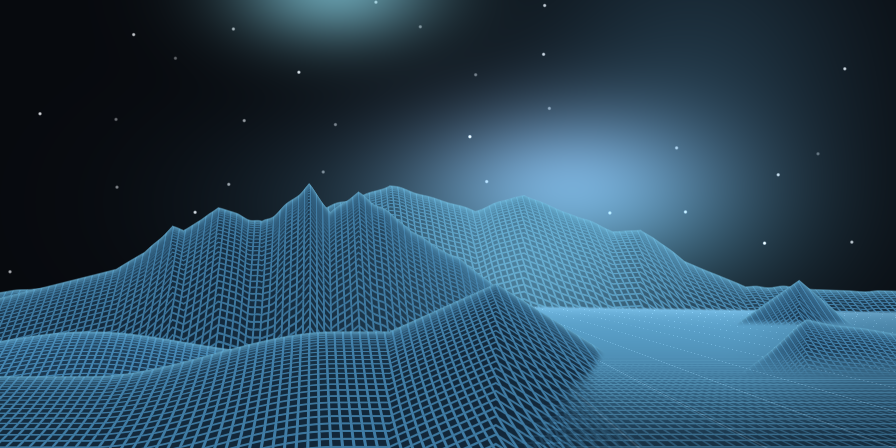
Give the GLSL for this background, as a WebGL 2 fragment shader.

```glsl
#version 300 es
precision highp float;
// Wireframe mountains and a bright plain under a glowing, starry night sky.

uniform vec2 u_resolution;
out vec4 outColor;

// Colours
const vec3 NIGHT = vec3(0.028, 0.038, 0.055);
const vec3 DUSK = vec3(0.09, 0.16, 0.20);
const vec3 TEAL_GLOW = vec3(0.36, 0.56, 0.60);
const vec3 PALE_GLOW = vec3(0.29, 0.36, 0.45);
const vec3 LOW_GLOW = vec3(0.13, 0.25, 0.29);
const vec3 DEEP = vec3(0.06, 0.13, 0.19);
const vec3 HAZE = vec3(0.33, 0.55, 0.67);
const vec3 WIRE = vec3(0.31, 0.60, 0.79);
const vec3 BRIGHT_WIRE = vec3(0.50, 0.81, 0.94);

// Layout, in canvas heights
const vec2 HAZE_CENTRE = vec2(1.20, 0.43);
const vec2 VANISHING = vec2(1.0, 0.37);
const float FAN_CENTRE = 0.7;
const float STAR_CELL = 0.16;
const float STAR_RADIUS = 0.0038;
const float WIRE_WIDTH = 0.13;
const float ROUGHNESS = 0.012;

float hash(vec2 p) {
  vec3 q = fract(p.xyx * 0.1031);
  q += dot(q, q.yzx + 33.33);
  return fract((q.x + q.y) * q.z);
}

float noise(float x) {
  float i = floor(x);
  return mix(hash(vec2(i, 7.0)), hash(vec2(i + 1.0, 7.0)), smoothstep(0.0, 1.0, x - i));
}

float glow(vec2 p, vec2 centre, vec2 radius) {
  vec2 q = (p - centre) / radius;
  return exp(-dot(q, q));
}

// Peak with a separate slope on each side
float tent(float x, float centre, float top, float left, float right) {
  return top - max((centre - x) * left, (x - centre) * right);
}

// Antialiased unit-spaced lines; dense lines fade to their mean
float wires(float c) {
  float f = fwidth(c);
  float d = abs(fract(c) - 0.5);
  float line = 1.0 - smoothstep(max(WIRE_WIDTH - f * 0.5, 0.0), WIRE_WIDTH + f * 0.6, d);
  return mix(line, 0.5, smoothstep(0.3, 0.8, f));
}

float backCrest(float x) {
  float h = max(tent(x, 0.87, 0.586, 0.35, 0.30), tent(x, 1.17, 0.567, 0.35, 0.42));
  h = max(h, tent(x, 1.43, 0.49, 0.10, 0.75));
  h = max(h, tent(x, 1.69, 0.362, 0.10, 0.04));
  return h + ROUGHNESS * 0.6 * (noise(x * 28.0) - 0.5);
}

float mainCrest(float x) {
  float h = max(tent(x, 0.69, 0.586, 0.80, 1.3), tent(x, 0.80, 0.568, 0.70, 0.66));
  h = max(h, tent(x, 0.487, 0.536, 0.60, 0.35));
  h = max(h, tent(x, 0.385, 0.497, 0.95, 0.30));
  h = max(h, tent(x, 0.286, 0.406, 0.25, 1.0));
  return h + ROUGHNESS * smoothstep(0.2, 0.45, x) * (noise(x * 36.0) - 0.5);
}

float frontCrest(float x) {
  float swell = 0.16 + 0.10 * smoothstep(0.2, 0.75, x) - 0.15 * smoothstep(1.1, 1.35, x);
  return max(swell, tent(x, 1.107, 0.367, 0.45, 0.63));
}

vec3 sky(vec2 p) {
  vec3 col = NIGHT + DUSK * glow(p, vec2(1.55, 0.78), vec2(0.40, 0.45));
  col += DUSK * 0.5 * glow(p, vec2(0.80, 0.55), vec2(0.40, 0.22));
  col += TEAL_GLOW * glow(p, vec2(0.75, 1.03), vec2(0.23, 0.13));
  col += PALE_GLOW * glow(p, vec2(1.25, 0.61), vec2(0.34, 0.17));
  col += LOW_GLOW * glow(p, vec2(1.28, 0.48), vec2(0.42, 0.20));
  // One star at most in each cell
  vec2 cell = floor(p / STAR_CELL);
  vec2 jitter = 0.1 + 0.8 * vec2(hash(cell + 3.0), hash(cell + 19.0));
  float d = length(p - (cell + jitter) * STAR_CELL);
  float shine = step(0.3, hash(cell + 41.0)) * (0.25 + 0.6 * hash(cell + 57.0));
  return col + shine * (1.0 - smoothstep(STAR_RADIUS * 0.3, STAR_RADIUS * 1.4, d));
}

// Draws a wire surface hanging below a crest line, its columns fanning out
vec3 mesh(vec3 below, vec2 p, float crest, float fan, float density, vec3 fill, vec3 wire, float mask) {
  float d = crest - p.y;
  float depth = max(d, 0.0);
  float columns = wires((p.x - FAN_CENTRE) * (1.0 - fan * (0.6 - p.y)) * density);
  float rows = wires(density * 0.75 * sqrt(depth + 0.006));
  vec3 col = mix(fill, wire, max(columns * 0.75, rows * 0.7));
  col = mix(col, wire, 0.3 * exp(-depth / 0.05));
  col = mix(col, BRIGHT_WIRE, 0.6 * exp(-depth / 0.006));
  float aa = 1.0 / u_resolution.y;
  return mix(below, col, mask * smoothstep(-aa, aa, d));
}

void main() {
  vec2 p = gl_FragCoord.xy / u_resolution.y;
  float haze = glow(p, HAZE_CENTRE, vec2(0.40, 0.26));
  vec3 fill = mix(DEEP, HAZE, haze * 0.9);
  vec3 wire = mix(WIRE, BRIGHT_WIRE, haze * 0.7);
  vec3 col = mesh(sky(p), p, backCrest(p.x), 0.6, 78.0, fill, wire, 1.0);

  // Plain: perspective wires and long streaks, brightest along the far edge
  float plainTop = 0.315 - 0.015 * (p.x - 1.2);
  float range = max(VANISHING.y - p.y, 0.03);
  float ray = (p.x - VANISHING.x) / range;
  float plainWires = max(wires(ray * 14.0) * 0.7, wires(9.0 / range));
  float streak = 1.0 - smoothstep(0.0, 0.02, abs(fract(ray * 1.3) - 0.5));
  float farLight = smoothstep(-0.08, 0.29, p.y) * (1.0 - 0.3 * smoothstep(1.6, 2.0, p.x));
  vec3 plain = mix(mix(DEEP, WIRE * 0.9, farLight), mix(WIRE * 0.9, BRIGHT_WIRE, farLight), plainWires * 0.55);
  plain += 0.12 * streak + 0.14 * exp(-abs(plainTop - p.y) / 0.02);
  col = mix(col, plain, smoothstep(-0.004, 0.004, plainTop - p.y));

  // Small hills on the plain
  float hill = tent(p.x, 1.784, 0.375, 0.70, 0.85);
  col = mesh(col, p, hill, 0.5, 84.0, DEEP * 1.4, WIRE, smoothstep(0.27, 0.29, p.y));
  float mound = tent(p.x, 1.80, 0.278, 0.8, 0.15) + 0.01 * noise(p.x * 14.0);
  col = mesh(col, p, mound, 0.5, 84.0, DEEP * 1.4, WIRE, smoothstep(0.15, 0.23, p.y));

  // Main range, left shoulder, then the foreground slope
  vec3 shade = mix(DEEP * 1.2, HAZE, haze * 0.45);
  float leftSide = 1.0 - smoothstep(1.24, 1.28, p.x);
  col = mesh(col, p, mainCrest(p.x), 0.5, 76.0, shade, WIRE * 0.95, leftSide);
  float shoulder = 0.2 + 0.06 * glow(p, vec2(0.2, p.y), vec2(0.3, 1.0));
  col = mesh(col, p, shoulder, 0.6, 74.0, DEEP * 1.5, WIRE * 1.05, leftSide);
  float foot = 1.28 + 0.06 * smoothstep(0.10, 0.22, p.y);
  float soft = 0.015 + 1.2 * max(0.17 - p.y, 0.0);
  float slope = 1.0 - smoothstep(foot - soft, foot + soft, p.x);
  col = mesh(col, p, frontCrest(p.x), 0.8, 74.0, DEEP * 1.15, WIRE, slope);

  outColor = vec4(clamp(col, 0.0, 1.0), 1.0);
}
```
